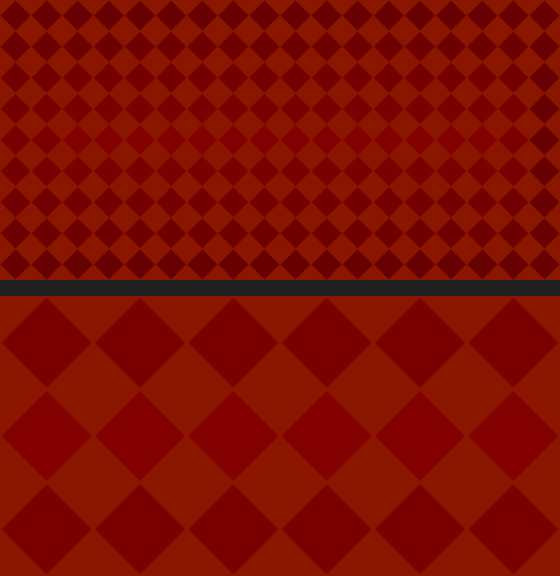
Top, the full canvas; bottom, a detail of the centre.
Reproduce this pattern procedurally as a WebGL 2 fragment shader.

```glsl
#version 300 es
precision highp float;
// Dark red diamonds on a rust ground, shaded from a bright middle row to dark edges.

#define ROWS 9.0
#define HALF_DIAGONAL 0.482
#define GROUND vec3(0.540, 0.085, 0.0)
#define RED_MIDDLE 0.510
#define RED_EDGE 0.405
#define SIDE_FADE 0.035
#define LAST_COLUMN_RED 0.405

uniform vec2 u_resolution;
out vec4 outColor;

// Signed distance to a square standing on its corner
float diamondDistance(vec2 p, float halfDiagonal) {
    return (abs(p.x) + abs(p.y) - halfDiagonal) * 0.70710678;
}

// Red level of one diamond, constant across its cell
float diamondRed(vec2 cell, vec2 grid) {
    vec2 offset = abs((cell + 0.5) / grid * 2.0 - 1.0);
    float rowFade = offset.y * ROWS / (ROWS - 1.0);
    float red = mix(RED_MIDDLE, RED_EDGE, rowFade);
    red -= SIDE_FADE * smoothstep(0.65, 1.0, offset.x) * (1.0 - rowFade);
    float lastColumn = step(grid.x - 1.5, cell.x);
    return mix(red, min(red, LAST_COLUMN_RED), lastColumn);
}

void main() {
    // Square cells, counted from the lower left
    float cellsPerPixel = ROWS / u_resolution.y;
    vec2 grid = u_resolution * cellsPerPixel;
    vec2 p = gl_FragCoord.xy * cellsPerPixel;
    vec2 cell = floor(p);

    // Diamond over ground, with an edge one pixel wide
    float d = diamondDistance(fract(p) - 0.5, HALF_DIAGONAL);
    float coverage = clamp(0.5 - d / cellsPerPixel, 0.0, 1.0);
    vec3 diamondColor = vec3(diamondRed(cell, grid), 0.0, 0.0);

    outColor = vec4(mix(GROUND, diamondColor, coverage), 1.0);
}
```
